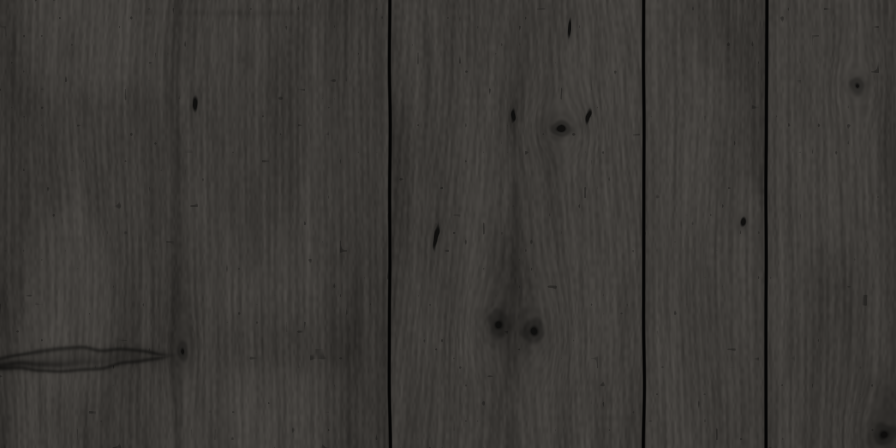
A Shadertoy shader for this texture:

```glsl
const vec3 DARK_WOOD = vec3(0.168, 0.160, 0.150);
const vec3 LIGHT_WOOD = vec3(0.280, 0.269, 0.255);
const vec3 INK = vec3(0.040, 0.039, 0.036);

// Plank joints along x, in canvas heights
const float JOINTS[3] = float[](0.870, 1.4375, 1.711);
// Centre and radii
const vec4 KNOTS[6] = vec4[](
    vec4(1.112, 0.276, 0.026, 0.034), vec4(1.190, 0.262, 0.028, 0.034),
    vec4(1.253, 0.714, 0.026, 0.020), vec4(1.914, 0.807, 0.019, 0.022),
    vec4(1.975, 0.030, 0.032, 0.030), vec4(0.408, 0.215, 0.014, 0.026));
const vec4 SLITS[6] = vec4[](
    vec4(1.271, 0.937, 0.006, 0.028), vec4(1.313, 0.740, 0.008, 0.022),
    vec4(1.146, 0.742, 0.006, 0.020), vec4(0.974, 0.471, 0.006, 0.038),
    vec4(0.435, 0.768, 0.008, 0.022), vec4(1.659, 0.505, 0.007, 0.014));

float hash(vec2 p) {
    vec3 q = fract(vec3(p.xyx) * 0.1031);
    q += dot(q, q.yzx + 33.33);
    return fract((q.x + q.y) * q.z);
}

float noise(vec2 p) {
    vec2 i = floor(p), f = fract(p);
    f = f * f * (3.0 - 2.0 * f);
    return mix(mix(hash(i), hash(i + vec2(1, 0)), f.x),
               mix(hash(i + vec2(0, 1)), hash(i + vec2(1, 1)), f.x), f.y);
}

float bump(float x, float centre, float width) {
    float d = (x - centre) / width;
    return exp(-d * d);
}

// Push the grain lines aside around a knot
float bendGrain(vec2 p, vec4 knot) {
    vec2 d = p - knot.xy;
    vec2 q = d / (knot.zw * vec2(2.2, 3.2));
    return -0.75 * d.x * exp(-dot(q, q));
}

// Dark heart with fading growth rings
float knotInk(vec2 p, vec4 knot) {
    float r = length((p - knot.xy) / knot.zw);
    r += 0.35 * (noise(p * 55.0) - 0.5);
    float heart = 0.75 * exp(-5.0 * r * r);
    float rings = (0.5 + 0.5 * cos(r * 8.0)) * exp(-1.3 * r * r);
    return heart + 0.38 * rings + 0.14 * exp(-0.6 * r * r);
}

float slitInk(vec2 p, vec4 slit) {
    vec2 d = p - slit.xy;
    d.x -= 0.12 * d.y + 0.006 * (noise(p * 60.0) - 0.5);
    float r = length(d / slit.zw);
    return 0.8 * smoothstep(1.0, 0.35, r) + 0.2 * exp(-0.5 * r * r);
}

// Lens shaped split lying across the grain
float splitInk(vec2 p, vec2 centre, float halfLength, float thickness) {
    float s = (p.x - centre.x) / halfLength;
    float d = p.y - centre.y - 0.012 * s + 0.010 * (noise(p * 22.0) - 0.5);
    float h = thickness * max(1.0 - s * s, 0.0);
    float inside = smoothstep(1.15, 0.8, abs(s));
    float rim = bump(abs(d), h, 0.005);
    float core = bump(d, -0.3 * h, 0.007) * smoothstep(0.7, -0.8, s);
    return inside * (0.42 * rim + 0.45 * core + 0.20 * bump(d, 0.0, 0.022));
}

float grainTone(vec2 g, float y, float seed, float rings) {
    float broad = noise(vec2(g.x * 14.0 + seed, y * 1.6));
    float streak = noise(vec2(g.x * 55.0 + seed, y * 3.5));
    float fine = noise(vec2(g.x * 170.0 + seed, y * 9.0));
    float pores = noise(vec2(g.x * 240.0, y * 75.0 + seed));
    return 0.30 * (broad - 0.5) + 0.30 * (streak - 0.5) + 0.30 * (fine - 0.5)
         + 0.28 * (pores - 0.5) + 0.09 * sin(rings);
}

void mainImage(out vec4 fragColor, in vec2 fragCoord) {
    vec2 p = fragCoord / iResolution.y;
    float pixel = 1.0 / iResolution.y;

    // Joints and plank number
    float plank = 0.0, gap = 0.0, edgeShade = 0.0;
    for (int i = 0; i < 3; i++) {
        float d = p.x - JOINTS[i] + 0.003 * (noise(vec2(p.y * 7.0, float(i))) - 0.5);
        plank += step(0.0, d);
        gap = max(gap, smoothstep(0.0035 + pixel, 0.0035 - pixel, abs(d)));
        edgeShade += exp(-abs(d) / 0.014);
    }

    // Knots and slits
    vec2 g = p;
    float ink = splitInk(p, vec2(0.16, 0.197), 0.22, 0.022);
    for (int i = 0; i < 6; i++) {
        g.x += bendGrain(p, KNOTS[i]);
        ink += knotInk(p, KNOTS[i]) + slitInk(p, SLITS[i]);
    }

    // Grain: arched on the second plank, nearly straight elsewhere
    float seed = plank * 37.0;
    g.x += 0.022 * (noise(vec2(p.x * 5.0 + seed, p.y * 2.5)) - 0.5);
    float arch = sqrt(pow(g.x - 1.14, 2.0) + 0.0004) + 0.09 * p.y;
    float across = plank == 1.0 ? arch : g.x;
    float tone = 0.68 + 0.05 * (hash(vec2(plank, 4.0)) - 0.5);
    tone += grainTone(g, p.y, seed, across * 390.0 + 3.0 * noise(p * vec2(9.0, 3.0)));

    // Weathered bands and stains
    float first = 1.0 - step(0.5, plank);
    float stain = 0.30 * bump(p.x, 0.0, 0.06) + 0.28 * bump(p.x, 0.79, 0.07);
    stain += 0.42 * bump(g.x, 0.402, 0.010) + 0.12 * bump(g.x, 0.41, 0.04);
    stain += 0.25 * bump(p.y, 0.23, 0.07) * bump(p.x, 0.63, 0.18);
    stain += 0.16 * bump(p.y, 0.97, 0.008) * bump(p.x, 0.55, 0.16);
    tone -= first * stain;
    tone -= 0.25 * bump(g.x, 1.14, 0.022) * noise(vec2(3.0, p.y * 5.0));
    tone -= 0.28 * bump(p.x, 2.0, 0.07) + 0.18 * edgeShade;
    tone -= 0.22 * smoothstep(0.55, 0.85, noise(p * vec2(7.0, 3.0) + seed));

    // Small pits
    ink += 0.35 * smoothstep(0.93, 0.99, noise(p * vec2(75.0, 50.0) + 9.0));

    vec3 color = mix(DARK_WOOD, LIGHT_WOOD, clamp(tone, -0.25, 1.1));
    color = mix(color, INK, clamp(ink, 0.0, 0.9));
    color = mix(color, INK * 0.4, gap);
    fragColor = vec4(color, 1.0);
}
```
